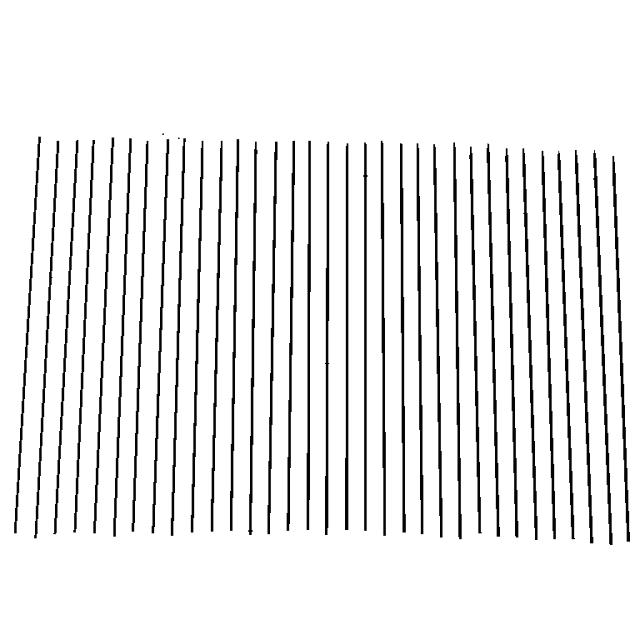
Give the GLSL for this pattern, as a Shadertoy shader.

```glsl
// A fan of 33 thin black strokes on white paper, spreading towards the foot.
// Each stroke is a slanted band between two slightly irregular end points;
// its edges snap to a fine grid for a scanned look, with burrs and specks.

const int STROKES = 33;
const float GRID = 768.0;              // scan cells across the canvas
const vec3 PAPER = vec3(1.0);
const vec3 INK = vec3(0.01);

float hash(float n, float seed) {
    return fract(sin(n * 12.9898 + seed * 78.233) * 43758.5453);
}

// Random value from -1 to 1
float jitter(float n, float seed) {
    return 2.0 * hash(n, seed) - 1.0;
}

float snap(float v) {
    return floor(v * GRID + 0.5) / GRID;
}

// Share of a pixel of the given size that lies between lo and hi
float band(float v, float lo, float hi, float pixel) {
    float overlap = min(hi, v + 0.5 * pixel) - max(lo, v - 0.5 * pixel);
    return clamp(overlap / pixel, 0.0, 1.0);
}

// Upper end: gently bowed spacing, sinking towards the right
vec2 strokeTop(float id, float t) {
    float bow = 0.014 * t * (1.0 - t);
    float x = mix(0.063, 0.957, t) + bow + 0.0024 * jitter(id, 1.0);
    float y = 0.783 - 0.005 * t - 0.018 * pow(t, 4.0) + 0.0035 * jitter(id, 2.0);
    return vec2(x, y);
}

// Lower end: wider spacing, with the row of feet curving down at both sides
vec2 strokeFoot(float id, float t) {
    float bow = 0.030 * t * (1.0 - t);
    float x = mix(0.024, 0.983, t) + bow + 0.0012 * jitter(id, 3.0);
    float y = 0.168 - 0.039 * (t - 0.35) * (t - 0.35) + 0.005 * jitter(id, 4.0);
    return vec2(x, y);
}

float stroke(vec2 p, float id, float t, float pixel) {
    vec2 top = strokeTop(id, t);
    vec2 foot = strokeFoot(id, t);
    float row = (floor(p.y * GRID) + 0.5) / GRID;
    float along = (row - foot.y) / (top.y - foot.y);
    float centre = mix(foot.x, top.x, along);

    // Heavier to the right, where the upper tips also taper
    float halfWidth = 0.5 * mix(2.9, 3.6, t) / GRID;
    float taper = smoothstep(-0.004, 0.018, top.y - row);
    halfWidth *= mix(1.0, taper, 0.7 * t);

    // One small burr on some of the strokes
    float burrY = mix(foot.y, top.y, hash(id, 5.0));
    float burr = step(abs(row - burrY), 1.0 / GRID) * step(0.6, hash(id, 6.0));
    halfWidth += 0.6 * burr / GRID;

    float across = band(p.x, snap(centre - halfWidth), snap(centre + halfWidth), pixel);
    return across * band(p.y, snap(foot.y), snap(top.y), pixel);
}

// A stray dot beside the tip of a few strokes on the left
float speck(vec2 p, float id, float t, float pixel) {
    vec2 offset = vec2(-0.004, 0.004) + 0.005 * vec2(jitter(id, 7.0), jitter(id, 8.0));
    float d = length(p - strokeTop(id, t) - offset) - 0.0012;
    float present = step(0.6, hash(id, 9.0)) * step(t, 0.25);
    return present * (1.0 - smoothstep(-0.5 * pixel, 0.5 * pixel, d));
}

void mainImage(out vec4 fragColor, in vec2 fragCoord) {
    float size = min(iResolution.x, iResolution.y);
    vec2 p = (fragCoord - 0.5 * iResolution.xy) / size + 0.5;
    float pixel = 1.0 / size;

    float ink = 0.0;
    for (int i = 0; i < STROKES; i++) {
        float id = float(i);
        float t = id / float(STROKES - 1);
        ink = max(ink, stroke(p, id, t, pixel));
        ink = max(ink, speck(p, id, t, pixel));
    }
    fragColor = vec4(mix(PAPER, INK, ink), 1.0);
}
```
